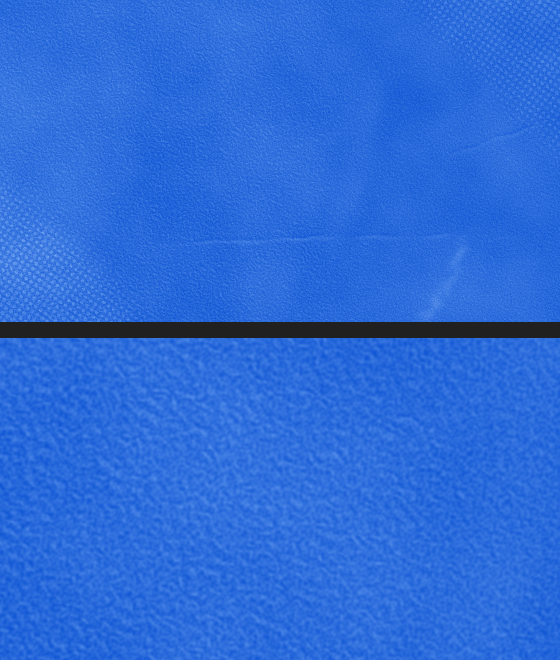
Top, the full canvas; bottom, a detail of the centre.
Reproduce this texture procedurally as a Shadertoy shader.

```glsl
// Worn blue leather with soft folds, thin creases and halftone dots in two corners.

const vec3 DEEP_BLUE = vec3(0.13, 0.39, 0.85);
const vec3 PALE_BLUE = vec3(0.39, 0.60, 0.93);
const float BASE_TONE = 0.09;      // 0 is deep, 1 is pale
const float CLOUD_AMOUNT = 0.38;
const float CLOUD_SCALE = 2.6;
const float CLOUD_DECAY = 0.60;
const float GRAIN_AMOUNT = 0.34;
const float GRAIN_SCALE = 135.0;
const float GRAIN_TILT = 0.45;     // wrinkles fall to the right
const float FUZZ_AMOUNT = 0.38;
const float FUZZ_SCALE = 237.0;
const float DOT_PITCH = 0.0185;
const float DOT_ANGLE = 0.6;
const float DOT_REACH = 0.58;      // how far dots spread from a corner
const float DOT_TONE = 0.50;

vec2 hashGradient(vec2 cell) {
    vec3 h = fract(cell.xyx * vec3(0.1031, 0.1030, 0.0973));
    h += dot(h, h.yzx + 33.33);
    float angle = 6.2832 * fract((h.x + h.y) * h.z);
    return vec2(cos(angle), sin(angle));
}

float gradientNoise(vec2 p) {
    vec2 i = floor(p), f = fract(p);
    vec2 u = f * f * f * (f * (f * 6.0 - 15.0) + 10.0);
    vec2 e = vec2(0.0, 1.0);
    float low = mix(dot(hashGradient(i), f),
                    dot(hashGradient(i + e.yx), f - e.yx), u.x);
    float high = mix(dot(hashGradient(i + e.xy), f - e.xy),
                     dot(hashGradient(i + e.yy), f - e.yy), u.x);
    return mix(low, high, u.y);
}

float fbm(vec2 p) {
    float sum = 0.0, weight = 0.6;
    for (int i = 0; i < 6; i++) {
        sum += weight * gradientNoise(p);
        p = mat2(1.6, 1.2, -1.2, 1.6) * p + 17.3;
        weight *= CLOUD_DECAY;
    }
    return sum;
}

mat2 rotation(float a) {
    return mat2(cos(a), sin(a), -sin(a), cos(a));
}

float glow(vec2 p, vec2 center, vec2 radius) {
    vec2 d = (p - center) / radius;
    return exp(-dot(d, d));
}

// x: signed distance to a bent, wobbly line in widths; y: fade at its ends
vec2 crease(vec2 p, vec2 a, vec2 b, float bend, float width) {
    vec2 d = b - a, r = p - a;
    float s = dot(r, d) / dot(d, d);
    float side = (d.x * r.y - d.y * r.x) / length(d);
    side -= bend * 4.0 * s * (1.0 - s) + 0.012 * gradientNoise(p * 14.0);
    float fade = smoothstep(0.0, 0.2, s) * (1.0 - smoothstep(0.8, 1.0, s));
    return vec2(side / width, fade);
}

float ridge(vec2 c) { return c.y * exp(-c.x * c.x); }
float bevel(vec2 c) { return c.y * c.x * exp(-c.x * c.x); }

// Embossed leather: the height difference towards the light, highlights raised
float leatherGrain(vec2 p) {
    vec2 q = rotation(GRAIN_TILT) * p * GRAIN_SCALE;
    q.x *= 0.85;
    q += 0.8 * vec2(gradientNoise(q * 0.45), gradientNoise(q * 0.45 + 31.7));
    float slope = gradientNoise(q) - gradientNoise(q + vec2(-0.1, -0.55));
    return slope * (1.0 + 0.6 * slope);
}

float halftone(vec2 p, float cornerDistance, float pixel) {
    float strength = clamp(1.0 - cornerDistance / DOT_REACH, 0.0, 1.0);
    vec2 cell = fract(rotation(DOT_ANGLE) * p / DOT_PITCH) - 0.5;
    float radius = DOT_PITCH * (0.15 + 0.20 * sqrt(strength));
    float dotShape = 1.0 - smoothstep(-0.6 * pixel, 0.6 * pixel,
                                      length(cell) * DOT_PITCH - radius);
    return dotShape * smoothstep(0.0, 0.3, strength);
}

void mainImage(out vec4 fragColor, in vec2 fragCoord) {
    float pixel = 1.0 / iResolution.y;
    vec2 p = fragCoord * pixel;
    vec2 far = iResolution.xy * pixel;

    // Broad worn patches
    float patches = fbm(p * CLOUD_SCALE + 4.0);
    float tone = BASE_TONE + CLOUD_AMOUNT * patches;
    tone += 0.24 * glow(p, vec2(0.02, 0.68), vec2(0.38, 0.25));
    tone += 0.16 * glow(p, vec2(0.02, 0.25), vec2(0.22, 0.20));
    tone += 0.10 * glow(p, vec2(0.85, 0.65), vec2(0.35, 0.40));
    tone += 0.10 * glow(p, vec2(1.40, 0.12), vec2(0.35, 0.15));
    tone -= 0.10 * glow(p, vec2(1.28, 0.68), vec2(0.16, 0.40));

    // Folds and creases
    vec2 softFold = crease(p, vec2(1.04, 0.22), vec2(1.20, 0.82), -0.03, 0.05);
    vec2 longCrease = crease(p, vec2(0.42, 0.238), vec2(1.72, 0.265), 0.012, 0.007);
    vec2 sideCrease = crease(p, vec2(1.38, 0.515), vec2(1.72, 0.630), 0.0, 0.007);
    vec2 scuff = crease(p, vec2(1.29, -0.02), vec2(1.45, 0.29), -0.025, 0.018);
    float wear = 0.7 + 1.4 * gradientNoise(p * 9.0);
    tone += 0.18 * bevel(softFold);
    tone += wear * (0.14 * ridge(longCrease) - 0.36 * bevel(longCrease));
    tone -= wear * 0.30 * bevel(sideCrease);
    tone += 0.28 * ridge(scuff) * (0.8 + 1.6 * gradientNoise(p * 30.0));

    // Fine surface, smoother towards the right
    float crinkle = mix(1.0, 0.55, smoothstep(0.8, 1.3, p.x));
    tone += GRAIN_AMOUNT * crinkle * leatherGrain(p);
    tone += FUZZ_AMOUNT * gradientNoise(rotation(0.9) * p * FUZZ_SCALE);

    // Halftone corners, rubbed away in places
    vec2 rest = far - p;
    float dots = halftone(p, p.x + p.y, pixel) + halftone(p, rest.x + rest.y, pixel);
    tone += DOT_TONE * dots * clamp(0.75 + 0.7 * patches, 0.4, 1.0);

    fragColor = vec4(mix(DEEP_BLUE, PALE_BLUE, clamp(tone, -0.25, 1.3)), 1.0);
}
```
